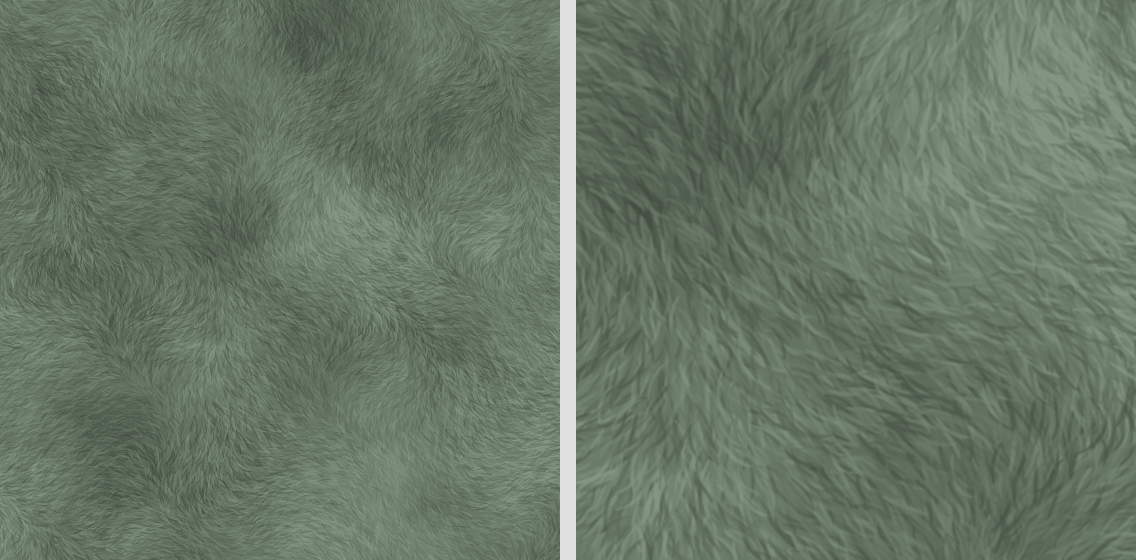
Left, the full canvas; right, a detail of the centre.
Give the GLSL for this texture, as a WebGL 1 fragment shader.

```glsl
precision highp float;
// Soft grey-green fur: cloudy light and dark patches under many short, fine hairs.
// Each layer scatters one bent, tapered hair per grid cell, combed along a
// smooth flow field, and blends it over the layers below.

uniform vec2 u_resolution;

const vec3 DEEP_GREEN = vec3(0.290, 0.335, 0.280);
const vec3 PALE_GREEN = vec3(0.490, 0.565, 0.490);

const float MEAN_TONE = 0.53;       // position between deep and pale
const float PATCH_SCALE = 5.0;      // cloudy patches across the canvas
const float PATCH_CONTRAST = 1.15;
const float FLOW_SCALE = 6.0;       // combing swirls across the canvas
const float FLOW_ANGLE = 1.9;       // mean hair direction, radians
const float FLOW_SWING = 4.0;       // range of direction, radians
const float STRAY = 1.0;            // random spread of single hairs, radians

const int HAIR_LAYERS = 14;
const float CELL = 0.0175;          // grid spacing of the hairs
const float HAIR_HALF_LENGTH = 0.0165;
const float HAIR_HALF_WIDTH = 0.00115;
const float HAIR_BEND = 0.35;
const float HAIR_CONTRAST = 1.1;
const float HAIR_OPACITY = 0.55;
const float EDGE_SOFTNESS = 0.0017;

float hash12(vec2 p) {
  vec3 q = fract(vec3(p.xyx) * 0.1031);
  q += dot(q, q.yzx + 33.33);
  return fract((q.x + q.y) * q.z);
}

vec3 hash32(vec2 p) {
  vec3 q = fract(vec3(p.xyx) * vec3(0.1031, 0.1030, 0.0973));
  q += dot(q, q.yxz + 33.33);
  return fract((q.xxy + q.yzz) * q.zyx);
}

float valueNoise(vec2 p) {
  vec2 cell = floor(p);
  vec2 f = fract(p);
  f = f * f * (3.0 - 2.0 * f);
  float low = mix(hash12(cell), hash12(cell + vec2(1.0, 0.0)), f.x);
  float high = mix(hash12(cell + vec2(0.0, 1.0)), hash12(cell + 1.0), f.x);
  return mix(low, high, f.y);
}

// Three rotated octaves, centred on zero.
float cloud(vec2 p) {
  mat2 turn = mat2(1.6, 1.2, -1.2, 1.6);
  float sum = 0.0;
  float weight = 0.55;
  for (int i = 0; i < 3; i++) {
    sum += weight * (valueNoise(p) - 0.5);
    p = turn * p + 17.3;
    weight *= 0.55;
  }
  return sum;
}

float flowAngle(vec2 p) {
  vec2 turned = mat2(0.8, 0.6, -0.6, 0.8) * p;
  return FLOW_ANGLE + FLOW_SWING * (valueNoise(turned * FLOW_SCALE + 41.0) - 0.5);
}

// Coverage of one hair; offset runs from its middle to the pixel.
float hairMask(vec2 offset, float angle, float halfLength, float bend, float softness) {
  vec2 along = vec2(cos(angle), sin(angle));
  float x = dot(offset, along) / halfLength;
  float y = dot(offset, vec2(-along.y, along.x));
  y -= bend * halfLength * (x * x - 0.4);
  float taper = clamp(1.0 - x * x, 0.0, 1.0);
  float width = HAIR_HALF_WIDTH * (0.45 + 0.55 * taper);
  float edge = clamp((width - abs(y)) / softness + 0.5, 0.0, 1.0);
  return edge * smoothstep(0.0, 0.5, taper);
}

void main() {
  vec2 p = gl_FragCoord.xy / u_resolution.y;
  float softness = max(EDGE_SOFTNESS, 1.0 / u_resolution.y);

  // Patches of light and shade, and calmer or rougher areas of hair.
  float patchTone = MEAN_TONE + PATCH_CONTRAST * cloud(p * PATCH_SCALE + 5.0);
  float roughness = HAIR_CONTRAST * mix(0.65, 1.35, valueNoise(p * 7.0 + 83.0));
  float tone = patchTone;

  for (int layer = 0; layer < HAIR_LAYERS; layer++) {
    vec2 shift = vec2(0.37, 0.61) * float(layer);
    vec2 seed = vec2(71.0, 113.0) * float(layer + 1);
    vec2 home = floor(p / CELL + shift);
    for (int j = -1; j <= 1; j++) {
      for (int i = -1; i <= 1; i++) {
        vec2 id = home + vec2(float(i), float(j));
        vec3 place = hash32(id + seed);
        vec3 style = hash32(id + seed + 517.0);
        vec2 middle = (id + place.xy - shift) * CELL;
        float angle = flowAngle(middle) + STRAY * (place.z - 0.5);
        float halfLength = HAIR_HALF_LENGTH * mix(0.55, 1.0, style.x);
        float bend = HAIR_BEND * (2.0 * style.y - 1.0);
        float mask = hairMask(p - middle, angle, halfLength, bend, softness);
        float hairTone = patchTone + roughness * (style.z - 0.5);
        tone = mix(tone, hairTone, HAIR_OPACITY * mask);
      }
    }
  }

  gl_FragColor = vec4(mix(DEEP_GREEN, PALE_GREEN, clamp(tone, -0.1, 1.1)), 1.0);
}
```
